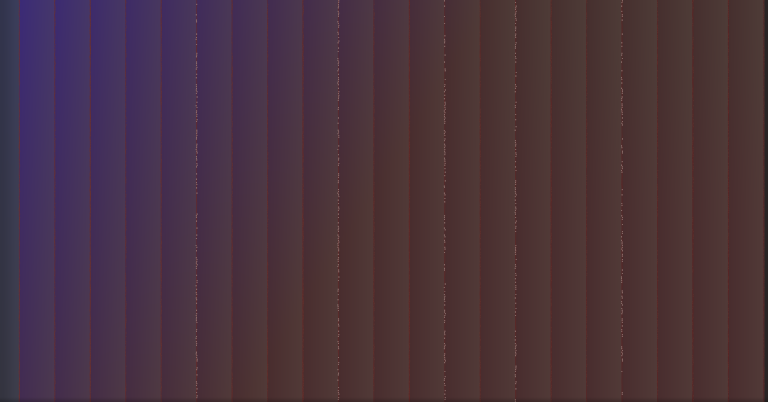
Write a WebGL 1 fragment shader that draws this pattern.

```glsl
precision highp float;
// Vertical fluted slats over a violet-to-brown glow, with thin red seams and pale worn specks.
uniform vec2 u_resolution;

const float PITCH = 0.04616;       // slat width as a share of the canvas width
const float FIRST_SEAM = 0.0252;   // left border of the first full slat
const float LAST_SEAM = 0.9948;    // right border of the last full slat
const float SEAM_WIDTH = 0.0015;
const float SPECK_ROWS = 230.0;

float hash(vec2 p) {
  return fract(sin(dot(p, vec2(41.3, 289.1))) * 4375.85);
}

float layeredSines(float t, float phase) {
  return 0.5 * sin(t + phase) + 0.3 * sin(2.3 * t + 1.7 * phase)
       + 0.2 * sin(5.1 * t + 2.9 * phase);
}

// Soft band of the given width around zero.
float band(float d, float width, float blur) {
  return 1.0 - smoothstep(0.5 * width - 0.5 * blur, 0.5 * width + 0.5 * blur, abs(d));
}

// Sawtooth from 0 to 1 whose falling side is softened.
float softSaw(float t, float blur) {
  return t * (1.0 - smoothstep(1.0 - blur, 1.0, t));
}

// Violet light entering from the upper left corner.
vec3 glow(vec2 uv, float ramp) {
  float amount = clamp(1.03 - 1.6 * uv.x - 0.52 * (1.0 - uv.y), 0.0, 1.0);
  vec3 brown = mix(vec3(0.285, 0.175, 0.18), vec3(0.318, 0.227, 0.217), ramp);
  vec3 violet = mix(vec3(0.23, 0.165, 0.47), vec3(0.265, 0.215, 0.44), ramp);
  vec3 color = mix(brown, violet, amount);
  float olive = smoothstep(0.5, 0.75, uv.x) * smoothstep(0.4, 1.0, uv.y);
  return color + olive * vec3(-0.012, 0.008, 0.0);
}

// One for the unevenly spaced seams whose edge is chipped.
float chippedSeam(float index) {
  float chipped = 0.0;
  for (int i = 0; i < 5; i++) {
    float k = float(i);
    float target = 5.0 + 3.0 * k + mod(floor(0.5 * (k + 1.0)), 2.0);
    chipped += 1.0 - step(0.5, abs(index - target));
  }
  return chipped;
}

// One jittered speck per cell along a seam, in clustered runs.
float specks(float d, float y, float index, float blur) {
  float row = floor(y * SPECK_ROWS);
  vec2 cell = vec2(index, row);
  float cluster = 0.5 + 0.5 * layeredSines(y * 13.0, index);
  float present = step(0.75 - 0.5 * cluster, hash(cell));
  float shift = (hash(cell + 7.0) - 0.5) * 0.0014;
  float height = band(fract(y * SPECK_ROWS) - 0.5, 0.75, 0.5);
  return present * height * band(d - shift, 0.0014, blur);
}

void main() {
  vec2 uv = gl_FragCoord.xy / u_resolution;
  float pixel = 1.0 / u_resolution.x;
  float slat = (uv.x - FIRST_SEAM) / PITCH;
  float seam = floor(slat + 0.5);
  float seamDistance = (slat - seam) * PITCH;

  // Slats and the two partial end strips
  vec3 color = glow(uv, softSaw(fract(slat), pixel / PITCH));
  float leftStrip = 1.0 - smoothstep(-pixel, 0.0, uv.x - FIRST_SEAM);
  vec3 slate = mix(vec3(0.23, 0.23, 0.28), vec3(0.22, 0.23, 0.34), uv.y);
  slate *= 0.88 + 0.17 * smoothstep(0.0, FIRST_SEAM, uv.x);
  color = mix(color, slate, leftStrip);
  float rightStrip = smoothstep(0.0, pixel, uv.x - LAST_SEAM);
  color = mix(color, vec3(0.16, 0.14, 0.14), rightStrip);

  // Red seams with uneven strength and a slight waver
  float wear = layeredSines(uv.y * 31.0, seam * 2.4);
  float waver = 0.0003 * layeredSines(uv.y * 190.0, seam);
  float line = band(seamDistance + waver, SEAM_WIDTH, pixel);
  float strength = 0.4 + 0.3 * hash(vec2(seam, 3.0)) + 0.2 * wear;
  vec3 red = mix(vec3(0.43, 0.19, 0.17), vec3(0.36, 0.13, 0.13), uv.x);
  color = mix(color, red, line * strength * (1.0 - rightStrip));

  // Pale chips on some seams, faint ruddy grains on the others
  float chipped = chippedSeam(seam);
  float grain = specks(seamDistance, uv.y, seam, pixel);
  vec3 grainColor = mix(vec3(0.42, 0.22, 0.18), vec3(0.64, 0.54, 0.52), chipped);
  color = mix(color, grainColor, grain * mix(0.3, 0.65, chipped) * (1.0 - rightStrip));

  // Shaded lower border
  color *= 0.82 + 0.18 * smoothstep(0.0, 0.014, uv.y);
  gl_FragColor = vec4(color, 1.0);
}
```
